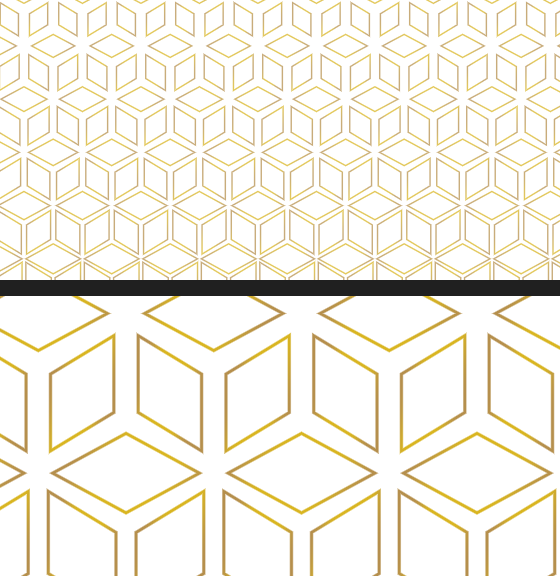
Top: the whole. Bottom: its middle third, enlarged.
Reproduce this pattern procedurally as a Shadertoy shader.

```glsl
// Lengths are fractions of the canvas height
const vec2 CELL = vec2(0.2089, 0.1901);      // column and row spacing
const vec2 ANCHOR = vec2(0.190, 0.836);      // centre of one top face
const float LINE_WIDTH = 0.0037;
const float EDGE_SOFTNESS = 1.4;             // filter width in pixels
const float SCALE_TOP = 0.605;               // face scale at the upper border
const float SCALE_BOTTOM = 0.865;            // face scale at the lower border
const float LID_STRETCH = 0.09;              // extra width of the top faces
const float SHEEN_JITTER = 0.9;
const vec3 PAPER = vec3(1.0);
const vec3 GOLD_BRIGHT = vec3(0.85, 0.71, 0.13);
const vec3 GOLD_DARK = vec3(0.71, 0.56, 0.30);

float hash(vec3 p) {
    p = fract(p * vec3(0.1031, 0.1030, 0.0973));
    p += dot(p, p.yzx + 33.33);
    return fract((p.x + p.y) * p.z);
}

// Faces shrink towards the upper border
float faceScale(float y) {
    return mix(SCALE_BOTTOM, SCALE_TOP, y);
}

float rhombusDistance(vec2 p, vec2 halfSize) {
    vec2 q = abs(p) / halfSize;
    return (q.x + q.y - 1.0) / length(1.0 / halfSize);
}

float skewedDistance(vec2 p, vec2 halfSize, float slope) {
    float rise = abs(p.y - slope * p.x) - halfSize.y;
    return max(abs(p.x) - halfSize.x, rise * inversesqrt(1.0 + slope * slope));
}

// Box-filtered coverage of a stroke centred on the outline
float strokeCoverage(float d, float filterWidth) {
    float hw = 0.5 * LINE_WIDTH, hf = 0.5 * filterWidth;
    d = abs(d);
    return max(min(d + hf, hw) - max(d - hf, -hw), 0.0) / filterWidth;
}

// Metallic gradient: bright middle, darker ends, offset per face
vec3 goldSheen(vec2 p, vec2 halfSize, float seed) {
    vec2 q = p / halfSize;
    float phase = 2.3 * q.x - 0.7 * q.y + SHEEN_JITTER * (seed - 0.5);
    return mix(GOLD_DARK, GOLD_BRIGHT, smoothstep(0.1, 0.85, 0.5 + 0.5 * cos(phase)));
}

void mainImage(out vec4 fragColor, in vec2 fragCoord) {
    vec2 uv = fragCoord / iResolution.y;
    float filterWidth = EDGE_SOFTNESS / iResolution.y;
    vec2 lidSize = vec2(CELL.x / 2.0, CELL.y / 3.0);
    vec2 sideSize = vec2(CELL.x / 4.0, CELL.y / 3.0);
    float slope = lidSize.y / lidSize.x;
    vec3 color = PAPER;

    // The row below and the row above can both reach this point
    float firstRow = floor((uv.y - ANCHOR.y) / CELL.y);
    for (int i = 0; i < 2; i++) {
        float row = firstRow + float(i);
        float x = uv.x - ANCHOR.x - 0.5 * CELL.x * mod(row, 2.0);
        float column = floor(x / CELL.x + 0.5);
        float centerY = ANCHOR.y + row * CELL.y;
        vec2 p = vec2(x - column * CELL.x, uv.y - centerY);
        vec3 id = vec3(column, row, 0.0) + 40.0;

        // Top face
        float lidScale = faceScale(centerY);
        vec2 lidHalf = lidSize * vec2(lidScale + LID_STRETCH, lidScale);
        float lid = strokeCoverage(rhombusDistance(p, lidHalf), filterWidth);
        color = mix(color, goldSheen(p, lidHalf, hash(id)), lid);

        // Left and right faces, mirrored about the column
        float side = p.x < 0.0 ? -1.0 : 1.0;
        vec2 q = vec2(abs(p.x) - CELL.x / 4.0, p.y + CELL.y / 2.0);
        vec2 sideHalf = sideSize * faceScale(centerY - CELL.y / 2.0);
        float wall = strokeCoverage(skewedDistance(q, sideHalf, slope), filterWidth);
        vec3 wallGold = goldSheen(vec2(q.x * side, q.y), sideHalf, hash(id + side * 7.0));
        color = mix(color, wallGold, wall);
    }
    fragColor = vec4(color, 1.0);
}
```
